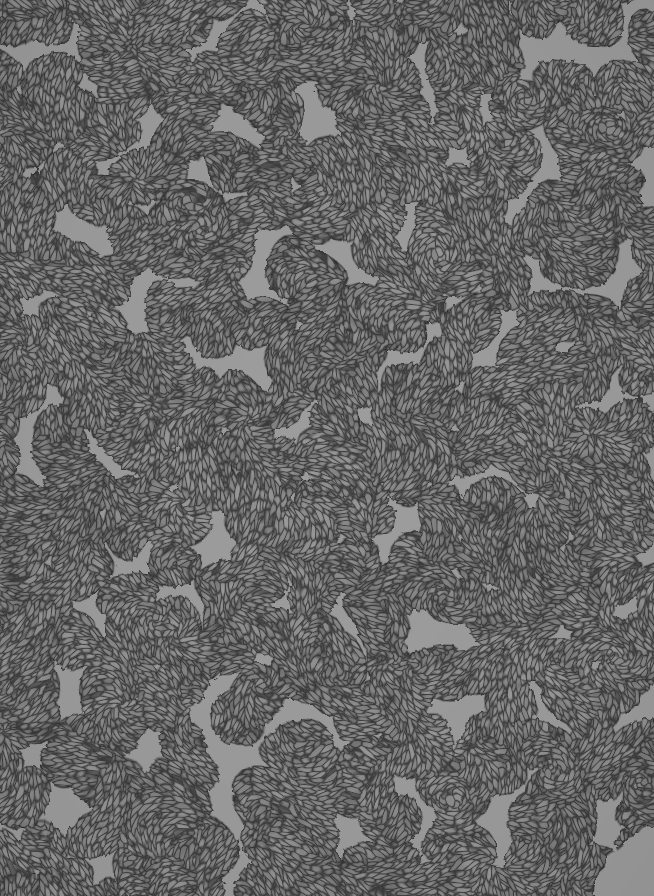
A Shadertoy shader for this pattern:

```glsl
// Dense ink drawing of tiny leaf strokes that flow in swirling tufts on grey paper.
// Leaves are stretched Voronoi cells turned along a flow; coarser cellular layers
// set the tufts and the small concave gaps where bare paper shows.

const float TUFT_SIZE = 0.088;
const float GAP_SIZE = 0.060;
const float LEAF_GRID = 0.0107;
const vec2 LEAF_RADII = vec2(0.0108, 0.0031);
const float LINE_HALF_WIDTH = 0.0004;
const vec3 PAPER = vec3(0.600);
const vec3 LEAF = vec3(0.535);
const vec3 INK = vec3(0.125);

struct Tuft {
    vec2 offset;   // from the tuft centre, in tuft sizes
    vec2 id;
    float nearest;
    float second;
};

struct Leaf {
    vec2 centre;
    vec2 seed;
    float edge;    // distance to the leaf outline
};

vec2 hash2(vec2 p) {
    vec3 q = fract(vec3(p.xyx) * vec3(0.1031, 0.1030, 0.0973));
    q += dot(q, q.yzx + 33.33);
    return fract((q.xx + q.yz) * q.zy);
}

// Smooth layered sines, about -1 to 1
float waves(vec2 p, float scale) {
    vec2 q = p * scale;
    return 0.5 * sin(q.x + 1.7 * sin(q.y * 0.8 + 0.6))
         + 0.3 * sin(q.y * 1.6 - q.x * 0.7 + 2.1)
         + 0.2 * sin(q.x * 2.3 + q.y * 1.9 + 4.0);
}

vec2 warp(vec2 p) {
    return p + 0.014 * vec2(waves(p.yx + 3.0, 19.0), waves(p + 7.0, 23.0));
}

Tuft findTuft(vec2 p, float size) {
    vec2 q = warp(p) / size;
    vec2 cell = floor(q);
    Tuft t = Tuft(vec2(0.0), vec2(0.0), 9.0, 9.0);
    for (int y = -1; y <= 1; y++)
    for (int x = -1; x <= 1; x++) {
        vec2 id = cell + vec2(x, y);
        vec2 d = q - id - hash2(id + 41.0);
        float r = length(d);
        if (r < t.nearest) {
            t = Tuft(d, id, r, t.nearest);
        } else {
            t.second = min(t.second, r);
        }
    }
    return t;
}

// Stroke direction: a broad drift, bent inside each tuft; a few tufts are rosettes
float flowAngle(vec2 p, Tuft t) {
    vec2 h = hash2(t.id + 113.0);
    float drift = 2.2 * waves(p, 7.0) + 0.5;
    float bent = drift + 2.6 * (h.x - 0.5) + (h.y - 0.5) * 3.5 * (t.offset.x + t.offset.y);
    float spiral = atan(t.offset.y, t.offset.x + 1e-5) + h.y * 1.6;
    return h.x > 0.8 ? spiral : bent;
}

// Nearest leaf in a metric stretched along the flow at each leaf centre
Leaf findLeaf(vec2 p, float grid, vec2 radii) {
    vec2 cell = floor(p / grid);
    Leaf leaf = Leaf(p, vec2(0.0), 0.0);
    float first = 99.0;
    float second = 99.0;
    for (int y = -2; y <= 2; y++)
    for (int x = -2; x <= 2; x++) {
        vec2 id = cell + vec2(x, y);
        vec2 seed = hash2(id + 7.0);
        vec2 centre = (id + seed) * grid;
        float a = flowAngle(centre, findTuft(centre, TUFT_SIZE)) + 0.6 * (seed.y - 0.5);
        vec2 d = p - centre;
        vec2 along = vec2(cos(a), sin(a));
        vec2 local = vec2(dot(d, along), along.x * d.y - along.y * d.x);
        float r = length(local / radii);
        if (r < first) {
            second = first;
            first = r;
            leaf.centre = centre;
            leaf.seed = seed;
        } else {
            second = min(second, r);
        }
    }
    leaf.edge = 0.5 * (second - first) * radii.y;
    return leaf;
}

// Signed size of the bare paper: positive inside a gap
float paperGap(vec2 p, float size) {
    float limit = 0.70 + 0.035 * waves(p + 2.0, 5.0);
    float gap = (findTuft(p + 5.0, size).nearest - limit) * size;
    float corner = 0.095 - length(p - vec2(1.0, 0.0)) + 0.012 * waves(p, 60.0);
    return max(gap, corner);
}

void mainImage(out vec4 fragColor, in vec2 fragCoord) {
    vec2 p = fragCoord / iResolution.x;
    float px = 1.0 / iResolution.x;

    // Leaves with inked outlines, uneven tone and dark seams between tufts
    Leaf leaf = findLeaf(p, LEAF_GRID, LEAF_RADII);
    Tuft tuft = findTuft(p, TUFT_SIZE);
    float ink = 1.0 - smoothstep(LINE_HALF_WIDTH - 0.8 * px, LINE_HALF_WIDTH + 0.8 * px, leaf.edge);
    float seam = 1.0 - smoothstep(0.0, 0.22, tuft.second - tuft.nearest);
    float tone = 1.0 + 0.16 * (leaf.seed.x - 0.5) + 0.04 * waves(p, 9.0) - 0.10 * seam;
    vec3 color = mix(LEAF * tone, INK, ink);

    // Bare paper, its border scalloped by the leaves and lightly outlined
    float gap = paperGap(mix(p, leaf.centre, 0.25), GAP_SIZE);
    float rim = 1.0 - smoothstep(0.0, 1.6 * px, abs(gap + 0.001));
    color = mix(color, INK, 0.5 * rim);
    color = mix(color, PAPER, smoothstep(-px, px, gap));

    // Gentle falloff of light toward the borders
    vec2 uv = fragCoord / iResolution.xy - 0.5;
    color *= 1.02 - 0.14 * dot(uv, uv);
    fragColor = vec4(color, 1.0);
}
```
